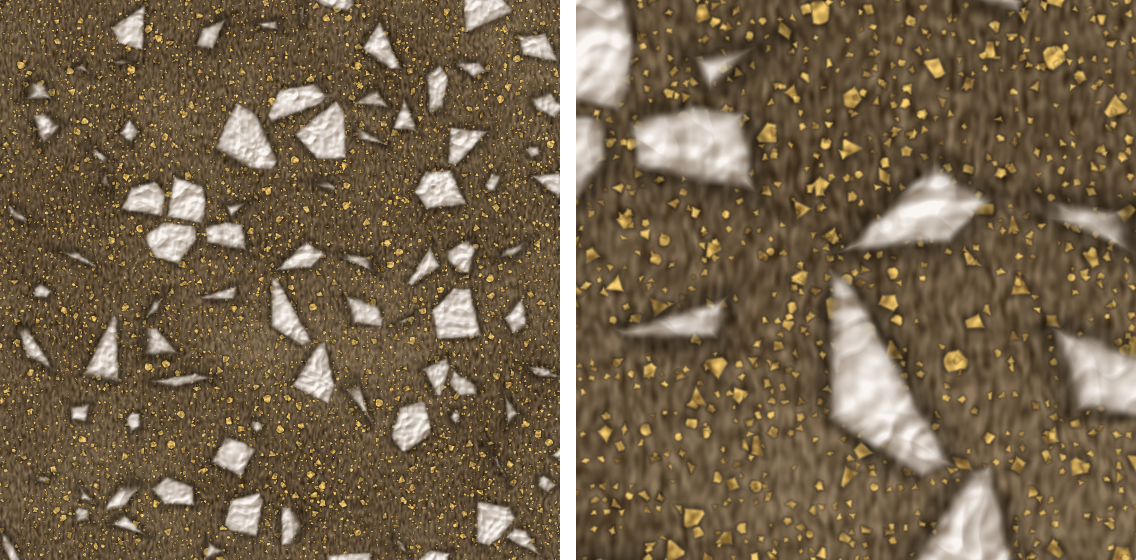
Left, the full canvas; right, a detail of the centre.
Reproduce this texture procedurally as a Shadertoy shader.

```glsl
// Crumpled pearly shards and gold flecks scattered over fibrous brown ground.
// Shards are random convex polygons clipped to Voronoi cells and lit as foil;
// flecks are small polygons on rotated grids; fibres are stretched gradient noise.

vec2 hash2(vec2 p) {
    vec3 q = fract(p.xyx * vec3(0.1031, 0.1030, 0.0973));
    q += dot(q, q.yzx + 33.33);
    return fract((q.xx + q.yz) * q.zy);
}

float cornerSlope(vec2 cell, vec2 corner, vec2 f) {
    return dot(hash2(cell + corner) * 2.0 - 1.0, f - corner);
}

float gradientNoise(vec2 p) {
    vec2 i = floor(p), f = fract(p);
    vec2 u = f * f * f * (f * (f * 6.0 - 15.0) + 10.0);
    float low = mix(cornerSlope(i, vec2(0, 0), f), cornerSlope(i, vec2(1, 0), f), u.x);
    float high = mix(cornerSlope(i, vec2(0, 1), f), cornerSlope(i, vec2(1, 1), f), u.x);
    return mix(low, high, u.y);
}

mat2 rotation(float a) {
    return mat2(cos(a), sin(a), -sin(a), cos(a));
}

// Signed distance to a random convex polygon with three to five sides
float polygon(vec2 q, vec2 seed, float size) {
    float sides = 3.0 + floor(hash2(seed + 7.3).x * 2.6);
    float d = -1.0;
    for (float i = 0.0; i < 5.0; i++) {
        if (i >= sides) break;
        vec2 r = hash2(seed + 13.7 * (i + 1.0));
        float a = 6.2832 * (i + 0.55 * r.x) / sides;
        d = max(d, dot(q, vec2(cos(a), sin(a))) - size * (0.6 + 0.7 * r.y));
    }
    return d;
}

// x: signed distance to the shard of this cell, y: distance to the cell border
vec2 shard(vec2 p) {
    vec2 cell = floor(p), id = cell, center = vec2(0);
    float nearest = 9.0, border = 9.0;
    for (int k = 0; k < 9; k++) {
        vec2 c = cell + vec2(k % 3 - 1, k / 3 - 1);
        vec2 site = c + 0.1 + 0.8 * hash2(c);
        if (length(site - p) < nearest) {
            nearest = length(site - p);
            id = c;
            center = site;
        }
    }
    for (int k = 0; k < 25; k++) {
        vec2 c = id + vec2(k % 5 - 2, k / 5 - 2);
        vec2 gap = c + 0.1 + 0.8 * hash2(c) - center;
        if (dot(gap, gap) > 0.0001)
            border = min(border, dot(center + 0.5 * gap - p, normalize(gap)));
    }
    vec2 shape = hash2(id + 41.0), kind = hash2(id + 83.0);
    float size = mix(0.09, 0.48, pow(shape.x, 1.3)) * (1.0 + 0.7 * gradientNoise(id * 0.31));
    float stretch = 1.0 + 2.2 * shape.y * shape.y;
    vec2 q = rotation(kind.x * 6.2832) * (p - center) * vec2(1);
    q.x *= stretch;
    float d = polygon(q, id, size) / stretch;
    if (kind.y > 0.85) d = 1.0;
    return vec2(max(d, 0.03 - border), border);
}

// x: fleck coverage, y: dark rim around it, z: brightness
vec3 fleck(vec2 p, float scale, float share) {
    p = rotation(scale) * p * scale;
    vec2 id = floor(p), r = hash2(id + 5.0), kind = hash2(id + 29.0);
    vec2 q = fract(p) - 0.5 - 0.4 * (r - 0.5);
    float d = polygon(rotation(kind.x * 6.2832) * q, id, mix(0.09, 0.25, r.x * r.y + 0.3 * kind.x));
    d = max(d, length(q) - 0.28);
    float present = step(kind.y, share * (1.0 + 0.9 * gradientNoise(id * 9.0 / scale)));
    float soft = 0.0011 * scale;
    return vec3(present * smoothstep(soft, -soft, d), present * smoothstep(0.2, 0.0, d), r.x);
}

// Height of crumpled foil, with sharp creases
float foil(vec2 p) {
    p += 0.012 * vec2(gradientNoise(p * 18.0), gradientNoise(p * 18.0 + 50.0));
    return abs(gradientNoise(p * 21.0)) + 0.5 * abs(gradientNoise(p * 47.0 + 9.0))
         + 0.2 * gradientNoise(p * 105.0);
}

void mainImage(out vec4 fragColor, in vec2 fragCoord) {
    vec2 p = fragCoord / iResolution.y;

    // Fibrous ground with broad light and dark patches
    vec2 sway = p + 0.006 * gradientNoise(p * 24.0);
    float fibre = 0.65 * gradientNoise(sway * vec2(165, 75)) + 0.5 * gradientNoise(sway * vec2(235, 120) + 31.0);
    float patches = 0.3 * gradientNoise(p * 4.0 + 3.0) + 0.2 * gradientNoise(p * 12.0);
    vec3 color = mix(vec3(0.22, 0.16, 0.09), vec3(0.56, 0.48, 0.37), clamp(0.49 + fibre + patches, 0.0, 1.0));

    // Gold flecks in three sizes
    float glint = gradientNoise(p * 190.0 + 17.0);
    for (int k = 0; k < 3; k++) {
        vec3 f = fleck(p, 40.0 + 42.0 * float(k), 0.34);
        vec3 gold = mix(vec3(0.53, 0.40, 0.19), vec3(0.97, 0.81, 0.44), clamp(0.2 + 0.6 * f.z + 1.2 * glint, 0.0, 1.0));
        color = mix(color * (1.0 - 0.25 * f.y), gold, f.x);
    }

    // Shadow, then foil lit from the upper left with a dim bevelled edge
    vec2 rough = 0.0025 * vec2(gradientNoise(p * 60.0), gradientNoise(p * 60.0 + 70.0));
    vec2 s = shard((p + rough) * 10.0 + 4.0);
    color *= 1.0 - 0.3 * smoothstep(0.14, 0.0, s.x) * smoothstep(0.0, 0.06, s.y);
    float slope = foil(p + vec2(-0.002, 0.003)) - foil(p);
    float bevel = smoothstep(0.0, 0.11, -s.x);
    float light = clamp(0.38 + 0.3 * bevel + 3.2 * slope, 0.0, 1.0);
    vec3 pearl = mix(vec3(0.57, 0.50, 0.43), vec3(0.98, 0.96, 0.94), light);
    color = mix(color, pearl, smoothstep(0.01, -0.05, s.x) * (0.75 + 0.25 * bevel));

    fragColor = vec4(color, 1.0);
}
```
